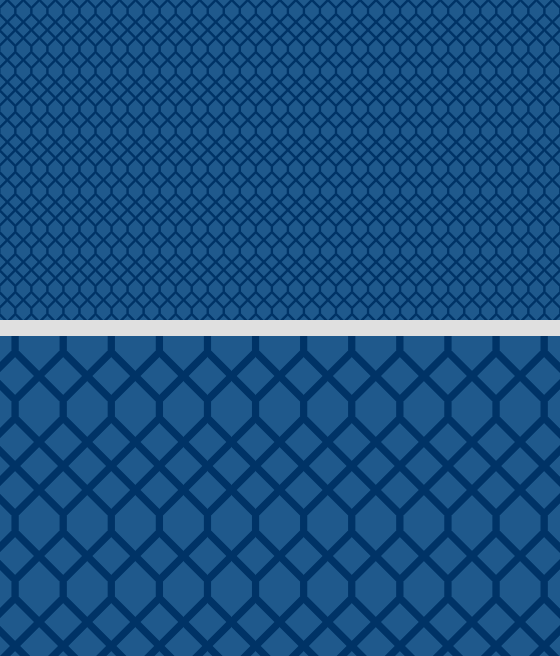
Top, the full canvas; bottom, a detail of the centre.
This pattern is drawn by a Shadertoy shader. Its source:

```glsl
// Dark blue trellis on mid blue: pairs of upright hexagon rows with diamonds
// between them, parted by a wider band of interlocked small diamonds.
// Mirroring in x and y reduces it to four segments of one zigzag strand.

const float CELL_WIDTH = 0.0501;   // in canvas heights
const float PERIOD = 0.1875;       // height of one group of rows
const float BAR = 0.10;            // upright bar length, share of the period
const float LINE_HALF = 0.0038;    // half width of a strand
const float SHIFT_X = 0.957;       // sideways offset, in cells
const vec3 GROUND = vec3(0.12, 0.35, 0.55);
const vec3 LINE = vec3(0.00, 0.20, 0.40);

float segmentDistance(vec2 p, vec2 a, vec2 b) {
    vec2 ab = b - a;
    float t = clamp(dot(p - a, ab) / dot(ab, ab), 0.0, 1.0);
    return length(p - a - ab * t);
}

// Distance from the centre of the nearest repeat, folded to one side
float mirrorRepeat(float x, float size) {
    return abs(fract(x / size + 0.5) - 0.5) * size;
}

// Distance to the nearest strand; p is in canvas heights, y running down
float trellisDistance(vec2 p, float cellWidth, float period, float barShare) {
    float bar = barShare * period;
    float slant = (0.5 * period - bar) / 3.0;   // height of one slanted run
    float side = 0.5 * cellWidth;
    vec2 q = vec2(mirrorRepeat(p.x - SHIFT_X * cellWidth, cellWidth),
                  mirrorRepeat(p.y, period));

    // Crossing, slant, bar, then two slants around the small diamonds
    vec2 barTop = vec2(0.0, slant);
    vec2 barEnd = barTop + vec2(0.0, bar);
    vec2 cross = barEnd + vec2(side, slant);
    float d = segmentDistance(q, vec2(side, 0.0), barTop);
    d = min(d, segmentDistance(q, barTop, barEnd));
    d = min(d, segmentDistance(q, barEnd, cross));
    return min(d, segmentDistance(q, cross, cross + vec2(-side, slant)));
}

void mainImage(out vec4 fragColor, in vec2 fragCoord) {
    float pixel = 1.0 / iResolution.y;
    vec2 p = vec2(fragCoord.x, iResolution.y - fragCoord.y) * pixel;

    float d = trellisDistance(p, CELL_WIDTH, PERIOD, BAR) - LINE_HALF;
    float ink = 1.0 - smoothstep(-0.6 * pixel, 0.6 * pixel, d);
    fragColor = vec4(mix(GROUND, LINE, ink), 1.0);
}
```
